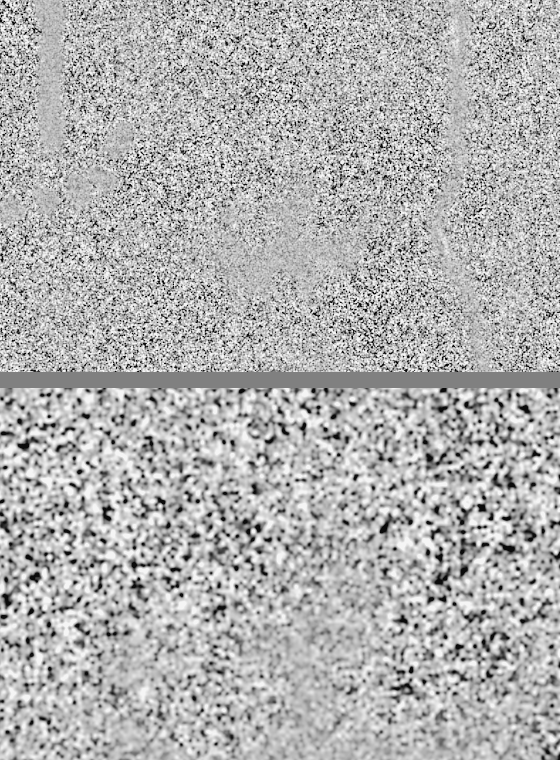
Top, the full canvas; bottom, a detail of the centre.
A Shadertoy shader for this texture:

```glsl
// Gritty grey stone: fine speckle with smooth worn patches and a pale seam.

float hash(vec2 p) {
    vec3 q = fract(vec3(p.xyx) * 0.1031);
    q += dot(q, q.yzx + 33.33);
    return fract((q.x + q.y) * q.z);
}

float valueNoise(vec2 p) {
    vec2 cell = floor(p), f = fract(p);
    f = f * f * (3.0 - 2.0 * f);
    float low = mix(hash(cell), hash(cell + vec2(1, 0)), f.x);
    float high = mix(hash(cell + vec2(0, 1)), hash(cell + vec2(1, 1)), f.x);
    return mix(low, high, f.y);
}

float fbm(vec2 p) {
    float sum = 0.0, weight = 0.5;
    for (int i = 0; i < 4; i++) {
        sum += weight * valueNoise(p);
        p = mat2(1.6, 1.2, -1.2, 1.6) * p + 17.3;
        weight *= 0.5;
    }
    return sum / 0.9375;
}

// Soft ellipse: 1 at the centre, fading out around its rim.
float patchMask(vec2 p, vec2 centre, vec2 radius, float softness) {
    float d = length((p - centre) / radius);
    return 1.0 - smoothstep(1.0 - softness, 1.0 + softness, d);
}

float seamCentre(float y) {
    float bend = (y - 0.40) / 0.08;
    return 1.225 - 0.05 * exp(-bend * bend)
         + 0.07 * (1.0 - smoothstep(0.08, 0.30, y));
}

// Areas where the surface is worn and the speckle fades.
float wornMask(vec2 p) {
    vec2 warp = vec2(fbm(p * 14.0), fbm(p * 14.0 + 40.0)) - 0.5;
    vec2 q = p + 0.07 * warp;

    // Upright band at the upper left
    float band = 1.0 - smoothstep(0.024, 0.046, abs(q.x - 0.138));
    float worn = 0.95 * band * smoothstep(0.53, 0.66, q.y);

    // Chain of small rounded patches
    for (int i = 0; i < 5; i++) {
        float t = float(i) / 4.0;
        vec2 centre = vec2(0.32 - 0.29 * pow(t, 1.5), 0.62 - 0.19 * sqrt(t));
        float size = 0.026 + 0.014 * hash(vec2(float(i), 7.0));
        worn = max(worn, 0.8 * patchMask(q, centre, vec2(size), 0.3));
    }

    // Wandering seam, broken along its length
    float offset = abs(q.x - seamCentre(q.y));
    float seam = 1.0 - smoothstep(0.004, 0.050, offset);
    worn = max(worn, seam * (0.5 + 0.6 * fbm(p * 12.0 + 20.0)));

    // Broad central wear, split into mottled islands
    q += 0.25 * warp;
    float centreWear = patchMask(q, vec2(0.78, 0.31), vec2(0.24, 0.10), 0.7);
    float islands = smoothstep(0.32, 0.62, fbm(p * 13.0 + 11.0));
    return max(worn, centreWear * (0.2 + 0.65 * islands));
}

// Areas where dark pits crowd together.
float pittedMask(vec2 p) {
    p += 0.10 * (fbm(p * 9.0 + 70.0) - 0.5);
    float pits = patchMask(p, vec2(0.99, 0.58), vec2(0.09, 0.13), 0.7);
    pits = max(pits, patchMask(p, vec2(1.29, 0.46), vec2(0.07, 0.08), 0.7));
    pits = max(pits, patchMask(p, vec2(1.02, 0.20), vec2(0.10, 0.14), 0.7));
    return max(pits, 0.6 * (1.0 - smoothstep(0.03, 0.12, p.x)) * smoothstep(0.4, 0.7, p.y));
}

void mainImage(out vec4 fragColor, in vec2 fragCoord) {
    vec2 p = fragCoord / iResolution.y;

    float worn = wornMask(p);
    float pitted = pittedMask(p);
    float clouds = fbm(p * vec2(8.0, 5.5) + 5.0) - 0.5;

    // Two turned grain layers make nearly normal speckle of unit spread
    vec2 turned = mat2(0.8, 0.6, -0.6, 0.8) * p;
    float grain = valueNoise(p * 262.0) + valueNoise(turned * 250.0 + 90.0) - 1.0;
    grain /= 0.303;
    float clumps = valueNoise(p * vec2(85.0, 65.0) + 30.0) - 0.5;

    // Local roughness sets the contrast
    float roughness = 0.98 + 0.6 * clouds + 0.2 * pitted;
    roughness *= 1.0 - 0.68 * worn;
    float relief = roughness * (grain + 0.3 * clumps) - 0.13 * pitted;

    // Linear highlights, steeply falling pits
    float pit = max(-relief, 0.0);
    float tone = 0.742 + 0.122 * relief - 0.088 * pit * pit;
    tone -= 0.015 * worn;

    // Ragged pale streak along the seam
    float streak = p.x - seamCentre(p.y) - 0.03 * (fbm(p * 25.0) - 0.5);
    float broken = smoothstep(0.45, 0.65, fbm(p * vec2(20.0, 9.0) + 60.0));
    tone += 0.13 * broken * (1.0 - smoothstep(0.002, 0.010, abs(streak)));

    fragColor = vec4(vec3(clamp(tone, 0.04, 0.96)), 1.0);
}
```
